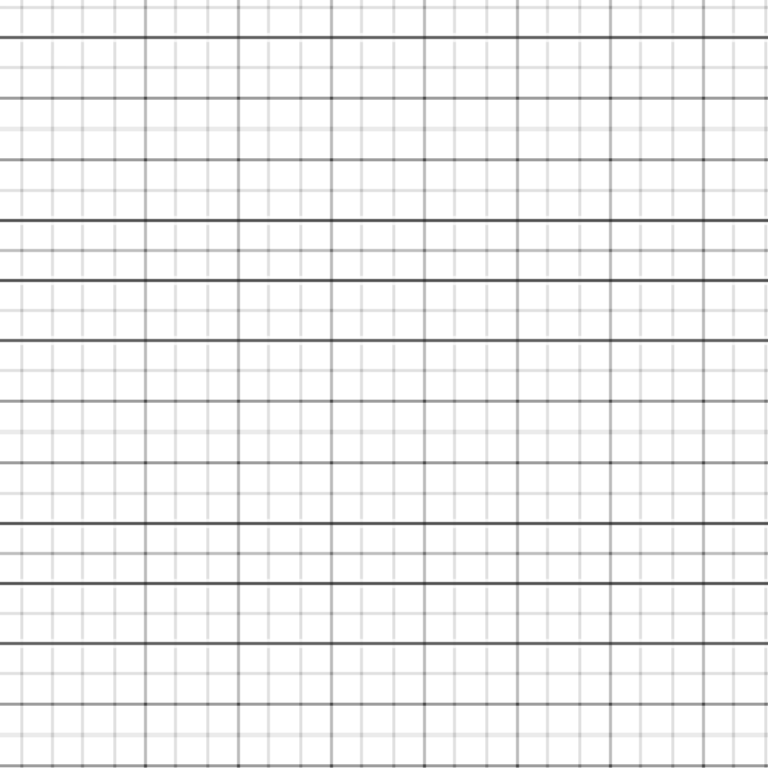
This pattern is drawn by a three.js fragment shader. Its source:

```glsl
// Ruled graph paper: ten horizontal rules of varied darkness repeat down the
// sheet, crossed by fine columns with every third one stronger.
// Each rule is a box of ink around a periodic distance, in 1/512 of the canvas.
varying vec2 vUv;

const float SHEET = 512.0;          // grid units across the canvas
const float SOFTNESS = 1.0;         // width of a smoothed edge
const float LINE_WIDTH = 2.0;
const float FAINT_WIDTH = 3.0;

const float ROW_PERIOD = 202.0;
const float ROW_START = 25.0;       // first dark rule, from the top
const float COLUMN_PERIOD = 62.0;
const float COLUMN_START = 35.0;    // left column of the first group
const float STEP = 20.0;            // nominal rule spacing
const float DRIFT = 0.5;            // extra spacing inside the wide rows
const float COLUMN_DRIFT = 1.5;     // extra offset of a group's last column
const float FIRST_STRONG = 66.0;    // strong columns begin right of here

const float DARK = 0.69;            // ink amounts, 0 is bare paper
const float DARK_WORN = 0.63;
const float MEDIUM = 0.39;
const float SOFT = 0.26;
const float LIGHT = 0.12;
const float FAINT = 0.08;
const float STRONG_COLUMN = 0.27;

const float HALO_WIDTH = 6.0;       // clear band around dark rules
const float HALO_FADE = 0.75;
const float CROSSING_GAIN = 1.5;    // extra ink where rules meet

const vec3 PAPER = vec3(1.0);

float repeatDistance(float x, float center, float period) {
  return abs(mod(x - center + 0.5 * period, period) - 0.5 * period);
}

float band(float dist, float width) {
  return clamp((0.5 * width - dist) / SOFTNESS + 0.5, 0.0, 1.0);
}

// Rows 0 to 6 mirror about the faint row 3; rows 7 to 9 close the period.
float rowInk(float row) {
  if (row > 8.5) return LIGHT;
  if (row > 7.5) return DARK;
  if (row > 6.5) return SOFT;
  float fromFaint = abs(row - 3.0);
  if (fromFaint < 0.5) return FAINT;
  if (fromFaint < 1.5) return MEDIUM;
  if (fromFaint < 2.5) return LIGHT;
  return row < 0.5 ? DARK_WORN : DARK;
}

void main() {
  vec2 p = vec2(vUv.x, 1.0 - vUv.y) * SHEET;

  // Horizontal rules and the clear band beside the dark ones
  float across = 0.0;
  float halo = 0.0;
  for (int i = 0; i < 10; i++) {
    float row = float(i);
    float offset = STEP * row + DRIFT * clamp(row - 1.0, 0.0, 4.0);
    float dist = repeatDistance(p.y, ROW_START + offset, ROW_PERIOD);
    float ink = rowInk(row);
    float width = ink == FAINT ? FAINT_WIDTH : LINE_WIDTH;
    across = max(across, ink * band(dist, width));
    if (ink > MEDIUM) halo = max(halo, band(dist, HALO_WIDTH));
  }

  // Vertical rules, the first of each group strong
  float down = 0.0;
  for (int i = 0; i < 3; i++) {
    float column = float(i);
    float offset = STEP * column + COLUMN_DRIFT * step(1.5, column);
    float dist = repeatDistance(p.x, COLUMN_START + offset, COLUMN_PERIOD);
    bool strong = i == 0 && p.x > FIRST_STRONG;
    float ink = strong ? STRONG_COLUMN : LIGHT;
    float fade = strong ? 0.0 : HALO_FADE * halo;
    down = max(down, ink * (1.0 - fade) * band(dist, LINE_WIDTH));
  }

  // Multiply the inks, with darker knots where light rules cross
  float knot = CROSSING_GAIN * across * down * (1.0 - halo);
  float shade = (1.0 - across) * (1.0 - down) - knot;
  gl_FragColor = vec4(PAPER * clamp(shade, 0.0, 1.0), 1.0);
}
```
